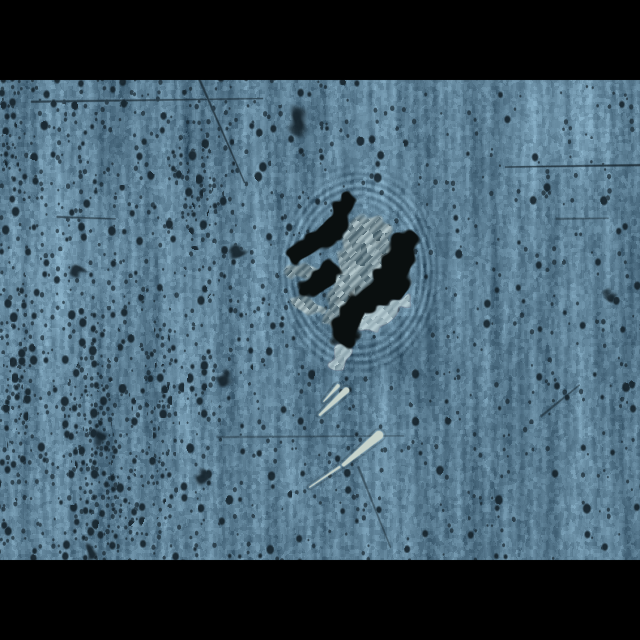
Reproduce this texture procedurally as a Shadertoy shader.

```glsl
// A brushed blue metal surface under a microscope, framed by black bars.
// Layered sines make the vertical brushing, cellular noise the grain and pits,
// and tapered segments the dark cavities, bright slivers and scratches.

float hash(vec2 p) {
    return fract(sin(dot(p, vec2(127.1, 311.7))) * 4375.85);
}

// x: distance to the nearest cell point, y: random value of that cell
vec2 cellular(vec2 p) {
    vec2 cell = floor(p), best = vec2(9.0, 0.0);
    for (int k = 0; k < 9; k++) {
        vec2 id = cell + vec2(k % 3 - 1, k / 3 - 1);
        float d = length(p - id - 0.15 - 0.7 * vec2(hash(id), hash(id + 41.3)));
        if (d < best.x) best = vec2(d, hash(id + 17.9));
    }
    return best;
}

// Distance to a segment from s.xy to s.zw whose radius runs from ra to rb
float taper(vec2 p, vec4 s, float ra, float rb) {
    vec2 ab = s.zw - s.xy;
    float h = clamp(dot(p - s.xy, ab) / dot(ab, ab), 0.0, 1.0);
    return length(p - s.xy - ab * h) - mix(ra, rb, h);
}

float fill(float d, float soft) {
    return 1.0 - smoothstep(-soft, soft, d);
}

// Soft spot: centre in s.xy, size in s.zw
float blob(vec2 p, vec4 s) {
    vec2 q = (p - s.xy) / s.zw;
    return exp(-dot(q, q));
}

// Vertical brushing that drifts slowly along its length
float brushing(vec2 p) {
    float sum = 0.0, freq = 23.0;
    for (float k = 0.0; k < 7.0; k++) {
        float drift = sin(p.y * (5.0 + 3.0 * k) + p.x * 19.0 + k * 2.3);
        sum += sin(p.x * freq + k * 4.1 + drift * 0.9) * (0.65 + 0.35 * drift);
        freq *= 1.63;
    }
    return sum / 7.0;
}

// Pits gather in vertical columns, mostly on the lower left
float pits(vec2 p, float scale) {
    float density = 0.07 + 0.13 * smoothstep(0.6, 0.1, p.x);
    density += 0.55 * blob(p, vec4(0.15, 0.33, 0.04, 0.12));
    density += 0.45 * blob(p, vec4(0.255, 0.36, 0.014, 0.11));
    density += 0.45 * blob(p, vec4(0.03, 0.37, 0.015, 0.11));
    density += 0.45 * blob(p, vec4(0.012, 0.77, 0.014, 0.07));
    density += 0.4 * blob(p, vec4(0.31, 0.7, 0.035, 0.09));
    density += 0.3 * blob(p, vec4(0.2, 0.2, 0.04, 0.05));
    vec2 c = cellular(p * scale * vec2(1.0, 0.8));
    return fill(c.x - 0.16 - 0.24 * fract(c.y * 37.0), 0.12) * step(c.y, density);
}

float stains(vec2 p) {
    vec4 spots[8] = vec4[8](
        vec4(0.371, 0.607, 0.02, 0.01), vec4(0.352, 0.408, 0.012, 0.014),
        vec4(0.315, 0.255, 0.015, 0.011), vec4(0.156, 0.316, 0.013, 0.013),
        vec4(0.953, 0.536, 0.014, 0.011), vec4(0.466, 0.81, 0.016, 0.026),
        vec4(0.122, 0.577, 0.012, 0.01), vec4(0.142, 0.137, 0.01, 0.015));
    float sum = 0.0;
    for (int i = 0; i < 8; i++) sum += blob(p, spots[i]);
    return smoothstep(0.2, 0.9, sum);
}

// Fine scratches, strongest first
float scratches(vec2 p) {
    vec4 lines[8] = vec4[8](
        vec4(1.0, 0.742, 0.79, 0.739), vec4(0.312, 0.875, 0.382, 0.715),
        vec4(0.05, 0.841, 0.41, 0.846), vec4(0.09, 0.661, 0.18, 0.658),
        vec4(0.846, 0.35, 0.905, 0.398), vec4(0.56, 0.27, 0.61, 0.145),
        vec4(0.87, 0.658, 0.95, 0.659), vec4(0.34, 0.317, 0.63, 0.319));
    float dark = 0.0;
    for (int i = 0; i < 8; i++)
        dark = max(dark, (0.85 - 0.06 * float(i)) * fill(taper(p, lines[i], 0.0018, 0.001), 0.0015));
    return dark;
}

void mainImage(out vec4 fragColor, in vec2 fragCoord) {
    vec2 p = fragCoord / iResolution.xy;
    vec2 ragged = p + 0.0035 * sin(p.yx * vec2(170, 190) + 2.0 * sin(p * vec2(95, 120)));

    // Brushed metal with elongated grain
    float tone = 0.18 + 0.75 * brushing(p);
    tone += 0.32 * (cellular(p * vec2(210, 85)).y + cellular(p * vec2(150, 170) + 31.0).y);
    tone += 0.2 * blob(p, vec4(0.88, 0.8, 0.12, 0.08));
    tone += 0.2 * blob(p, vec4(0.1, 0.58, 0.15, 0.15));
    tone += 0.3 * blob(p, vec4(0.47, 0.24, 0.025, 0.07));
    tone -= 0.35 * blob(p, vec4(0.61, 0.44, 0.05, 0.05));
    tone -= 0.3 * blob(p, vec4(0.775, 0.55, 0.006, 0.35));
    tone -= 0.6 * blob(p, vec4(0.293, 0.78, 0.008, 0.1));

    // Ripples round the damaged centre
    float ring = length((p - vec2(0.56, 0.575)) * vec2(1.0, 0.8));
    tone += 0.28 * sin(ring * 650.0) * blob(vec2(ring, 0), vec4(0.105, 0, 0.022, 1));
    vec3 col = mix(vec3(0.23, 0.35, 0.43), vec3(0.49, 0.64, 0.73), clamp(tone, -0.4, 1.2));

    // Pits, stains and scratches
    float dark = max(max(pits(p, 65.0), 0.75 * pits(p, 115.0)), max(stains(ragged), scratches(p)));
    col = mix(col, vec3(0.07, 0.12, 0.15), 0.88 * dark);

    // Crystalline chips with diagonal facets, and a wedge with a reddish rim
    float chip = taper(ragged, vec4(0.525, 0.505, 0.575, 0.625), 0.018, 0.038);
    chip = min(chip, taper(ragged, vec4(0.46, 0.577, 0.49, 0.575), 0.012, 0.008));
    chip = min(chip, taper(ragged, vec4(0.467, 0.527, 0.5, 0.515), 0.012, 0.008));
    float wedge = taper(ragged, vec4(0.577, 0.497, 0.638, 0.533), 0.016, 0.006);
    wedge = min(wedge, taper(ragged, vec4(0.524, 0.428, 0.537, 0.448), 0.008, 0.014));
    float facet = cellular(vec2(p.x + p.y, p.y - p.x) * 60.0).y;
    facet = 0.6 * facet + 0.2 + 0.2 * sin((p.x - p.y) * 430.0 + 5.0 * facet);
    vec3 crystal = mix(vec3(0.25, 0.34, 0.38), vec3(0.76, 0.83, 0.84), facet);
    col = mix(col, crystal, 0.9 * fill(chip, 0.004));
    col = mix(col, vec3(0.48, 0.32, 0.39), 0.6 * fill(abs(wedge), 0.003));
    col = mix(col, 0.5 * crystal + vec3(0.36, 0.41, 0.43), fill(wedge, 0.002));

    // Bright slivers with dark edges
    float sliver = taper(p, vec4(0.5, 0.352, 0.541, 0.39), 0.002, 0.005);
    sliver = min(sliver, taper(p, vec4(0.506, 0.373, 0.528, 0.397), 0.001, 0.003));
    sliver = min(sliver, taper(p, vec4(0.537, 0.274, 0.592, 0.32), 0.003, 0.007));
    sliver = min(sliver, taper(p, vec4(0.484, 0.239, 0.53, 0.27), 0.001, 0.002));
    col = mix(col, vec3(0.13, 0.19, 0.22), 0.6 * fill(abs(sliver - 0.003), 0.003));
    col = mix(col, vec3(0.78, 0.83, 0.8), fill(sliver, 0.0015));

    // Black cavities
    float cavity = taper(ragged, vec4(0.541, 0.688, 0.522, 0.64), 0.012, 0.018);
    cavity = min(cavity, taper(ragged, vec4(0.52, 0.638, 0.46, 0.602), 0.018, 0.013));
    cavity = min(cavity, taper(ragged, vec4(0.512, 0.573, 0.475, 0.545), 0.019, 0.011));
    cavity = min(cavity, taper(ragged, vec4(0.632, 0.62, 0.61, 0.56), 0.02, 0.028));
    cavity = min(cavity, taper(ragged, vec4(0.61, 0.556, 0.556, 0.522), 0.026, 0.017));
    cavity = min(cavity, taper(ragged, vec4(0.556, 0.525, 0.538, 0.48), 0.016, 0.022));
    col = mix(col, vec3(0.04, 0.06, 0.06), fill(cavity, 0.003));

    // Black bars above and below
    fragColor = vec4(col * fill(abs(p.y - 0.5) - 0.375, 0.001), 1.0);
}
```
